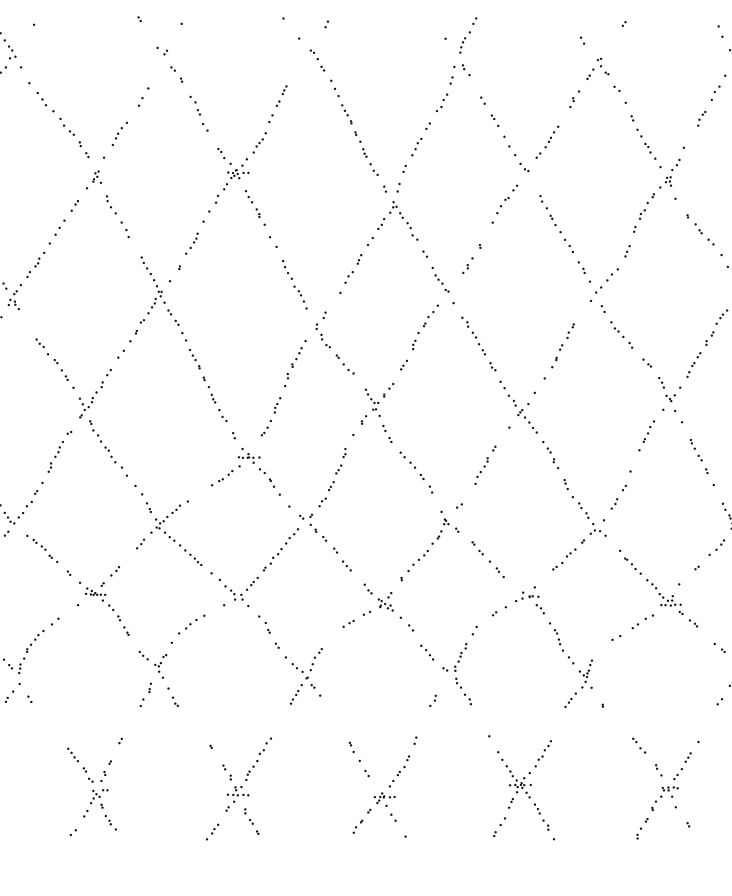
This pattern is drawn by a Shadertoy shader. Its source:

```glsl
// Loose diamond lattice of broken dotted strands on white.
#define UNITS 768.0      // canvas height in drawing units
#define PITCH 123.0      // width of one diamond
#define ROW_STEP 100.0   // height between rows of crossings
#define FIRST vec2(17.0, 50.0)
#define SQUEEZE 72.0     // total shortening of the lower rows
#define WANDER 6.0       // displacement of crossings
#define DOT_RADIUS 0.98
#define DOT_STEP 5.3     // spacing along a strand
#define SCATTER 1.1      // sideways scatter of dots
#define WEAR 0.24        // share of dots lost
#define INK vec3(0.07)
#define PAPER vec3(1.0)

float hash(vec2 p) {
    vec3 q = fract(p.xyx * vec3(0.1031, 0.1030, 0.0973));
    q += dot(q, q.yzx + 33.33);
    return fract((q.x + q.y) * q.z);
}

float rowHeight(float row) {
    return FIRST.y + ROW_STEP * row - SQUEEZE * smoothstep(4.0, 6.0, row);
}

// Crossing point; column is a multiple of one half.
vec2 crossing(float column, float row) {
    vec2 seed = vec2(column * 2.0 + 40.0, row + 20.0);
    vec2 shift = vec2(hash(seed), hash(seed + 71.0)) * 2.0 - 1.0;
    vec2 node = vec2(FIRST.x + PITCH * column, rowHeight(row)) + WANDER * shift;
    // One diagonal sags below its neighbours.
    bool sagging = abs(column + 0.5 * row - 3.0) < 0.1 && row > 0.5 && row < 3.5;
    return sagging ? node + vec2(11.0, 15.0 + 8.0 * row) : node;
}

// Chance of a dot surviving, with bare bands and a sparse top.
float survival(float y, float slot, float seed) {
    if (y < 14.0 || y > 720.0 || (y > 606.0 && y < 631.0)) return 0.0;
    float patches = sin(slot * 0.55 + seed * 40.0) + 0.6 * sin(slot * 1.27 + seed * 91.0);
    float keep = 1.0 - WEAR - 0.24 * patches;
    return keep * mix(0.4, 1.0, smoothstep(55.0, 85.0, y));
}

// Distance to the nearest dot on the strand from a down to b.
float strand(vec2 p, vec2 a, vec2 b, float seed, float bow) {
    float count = floor(length(b - a) / DOT_STEP);
    float middle = floor((p.y - a.y) / (b.y - a.y) * count);
    float sway = (hash(vec2(seed * 97.0, 5.0)) - 0.5) * 9.0;
    float nearest = 1e3;
    for (int k = -2; k <= 2; k++) {
        float slot = middle + float(k);
        if (slot < 0.0 || slot >= count) continue;
        vec2 id = vec2(slot + 3.0, seed * 613.0);
        float t = (slot + 0.5 + 0.75 * (hash(id) - 0.5)) / count;
        vec2 dotAt = mix(a, b, t);
        dotAt.x += sway * sin(6.2832 * t) + bow * sin(3.1416 * t);
        dotAt.x += SCATTER * (2.0 * hash(id + 17.0) - 1.0);
        if (hash(id + 43.0) < survival(dotAt.y, slot, seed))
            nearest = min(nearest, length(p - dotAt));
    }
    return nearest;
}

// Short level run of dots across some crossings.
float rung(vec2 p, vec2 node, float seed) {
    float nearest = 1e3;
    if (abs(p.y - node.y) > 4.0 || node.y > 720.0) return nearest;
    for (int k = -2; k <= 2; k++) {
        vec2 id = vec2(float(k) + 9.0, seed * 331.0);
        vec2 dotAt = node + vec2(float(k) * 4.2 + 2.0 * hash(id), hash(id + 8.0));
        if (hash(id + 29.0) > 0.2) nearest = min(nearest, length(p - dotAt));
    }
    return nearest;
}

void mainImage(out vec4 fragColor, in vec2 fragCoord) {
    float pixel = UNITS / iResolution.y;
    vec2 p = vec2(fragCoord.x, iResolution.y - fragCoord.y) * pixel;
    float nearest = 1e3;

    for (int r = -1; r < 8; r++) {
        float row = float(r);
        // Skip rows that cannot reach this point.
        if (p.y < rowHeight(row) - 14.0 || p.y > rowHeight(row + 1.0) + 50.0) continue;
        float odd = mod(row, 2.0);
        float base = floor((p.x - FIRST.x) / PITCH - 0.5 * odd);
        for (int c = -1; c <= 2; c++) {
            float column = base + float(c) + 0.5 * odd;
            vec2 node = crossing(column, row);
            for (int s = 0; s < 2; s++) {
                float side = float(s) - 0.5;
                vec2 next = crossing(column + side, row + 1.0);
                float seed = hash(vec2(column * 4.0 + float(s) + 60.0, row + 9.0));
                float bow = r == 5 && s == 0 ? -16.0 : 0.0;
                nearest = min(nearest, strand(p, node, next, seed, bow));
            }
            float seed = hash(vec2(column * 2.0 + 80.0, row + 51.0));
            if (odd > 0.5 && seed > 0.5) nearest = min(nearest, rung(p, node, seed));
        }
    }

    float coverage = clamp(0.5 + (DOT_RADIUS - nearest) / pixel, 0.0, 1.0);
    fragColor = vec4(mix(PAPER, INK, coverage), 1.0);
}
```
